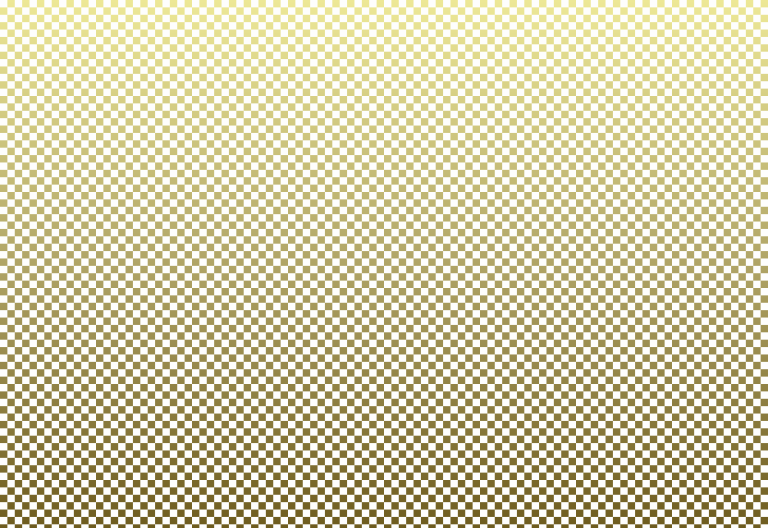
A WebGL 1 fragment shader for this pattern:

```glsl
precision highp float;
// Fine white and gold checkerboard, its gold deepening from pale at the top to olive brown.

uniform vec2 u_resolution;

// Box-filtered square wave per axis: +1 on even cells, -1 on odd cells.
vec2 alternate(vec2 cell, float pixelSize) {
    vec2 edgeDistance = abs(mod(cell - 0.5, 2.0) - 1.0) - 0.5;
    return clamp(2.0 * edgeDistance / pixelSize, -1.0, 1.0);
}

// Vertical gold ramp; depth runs from 0 at the top to 1 at the bottom.
vec3 goldRamp(float depth) {
    vec3 pale = vec3(0.93, 0.91, 0.59);
    vec3 middle = vec3(0.69, 0.645, 0.40);
    vec3 deep = vec3(0.43, 0.36, 0.12);
    vec3 upper = mix(pale, middle, clamp(depth * 2.0, 0.0, 1.0));
    return mix(upper, deep, clamp(depth * 2.0 - 1.0, 0.0, 1.0));
}

void main() {
    // 104 square cells span the width, counted from the top left corner.
    float pixelSize = 104.0 / u_resolution.x;
    vec2 fromTopLeft = vec2(gl_FragCoord.x, u_resolution.y - gl_FragCoord.y);
    vec2 sides = alternate(fromTopLeft * pixelSize, pixelSize);

    // Gold fills the cells whose column and row differ in parity.
    float gold = 0.5 - 0.5 * sides.x * sides.y;
    vec3 color = mix(vec3(0.997, 0.997, 0.992), goldRamp(fromTopLeft.y / u_resolution.y), gold);
    gl_FragColor = vec4(color, 1.0);
}
```
